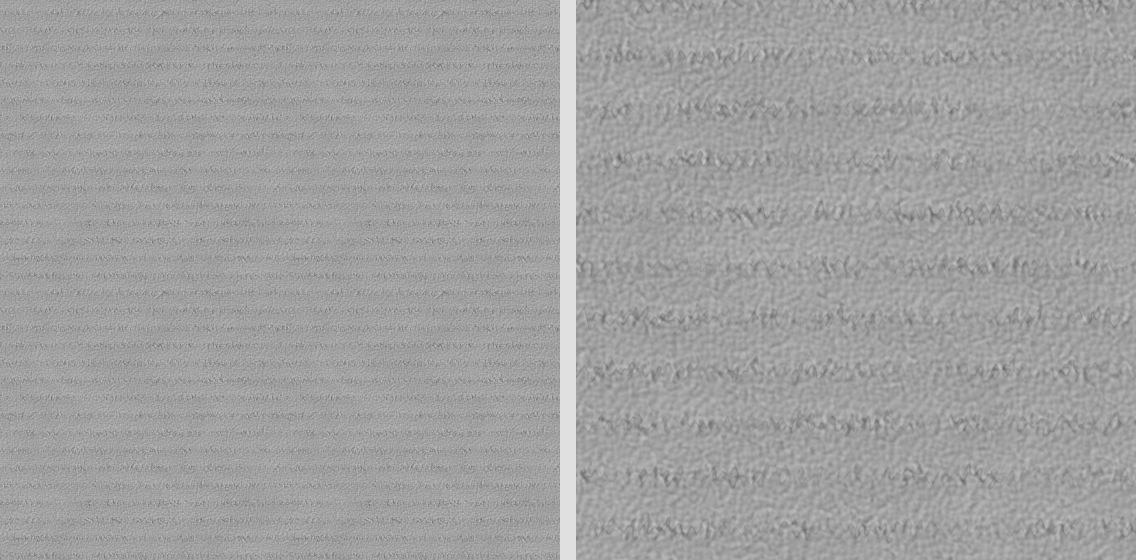
Left: the whole. Right: its middle third, enlarged.
Write a WebGL 1 fragment shader that draws this texture map.

```glsl
precision highp float;
uniform vec2 u_resolution;

const float TAU = 6.2831853;

vec2 hash2(vec2 c) {
  return fract(sin(vec2(dot(c, vec2(127.1, 311.7)), dot(c, vec2(269.5, 183.3)))) * 43758.545);
}

float bump(float x, float width) {
  return exp(-x * x / (width * width));
}

// Distance to the nearest feature point, wrapping after "period" cells
float cellular(vec2 p, vec2 period) {
  vec2 cell = floor(p), f = fract(p);
  float nearest = 4.0;
  for (int y = -1; y <= 1; y++) {
    for (int x = -1; x <= 1; x++) {
      vec2 o = vec2(float(x), float(y));
      nearest = min(nearest, length(o + hash2(mod(cell + o, period)) - f));
    }
  }
  return nearest;
}

// Light and shade on a cellular height field
float relief(vec2 p, vec2 period, vec2 lightStep) {
  return cellular(p, period) - cellular(p + lightStep, period);
}

// Short curled hairs, one per cell, each a dark line with a light flank
float strands(vec2 p, vec2 period, float lean, float spread) {
  vec2 cell = floor(p), f = fract(p);
  float sum = 0.0;
  for (int y = -1; y <= 1; y++) {
    for (int x = -1; x <= 1; x++) {
      vec2 o = vec2(float(x), float(y));
      vec2 id = mod(cell + o, period);
      vec2 shape = hash2(id + 31.0);
      float angle = lean + spread * (shape.x - 0.5);
      vec2 dir = vec2(cos(angle), sin(angle));
      vec2 q = f - o - hash2(id);
      float along = dot(q, dir);
      float side = dot(q, vec2(-dir.y, dir.x)) + (shape.y - 0.5) * along * along;
      float ends = 1.0 - smoothstep(0.4, 0.85, abs(along));
      sum += ends * (0.75 * bump(side - 0.27, 0.16) - bump(side, 0.15));
    }
  }
  return sum;
}

// Broad uneven tone from layered, bent sines
float blotches(vec2 p) {
  vec2 a = p * TAU;
  vec2 b = a + 0.7 * sin(a.yx * vec2(3.0, 2.0) + vec2(1.0, 4.0));
  return sin(b.x * 2.0 + 1.3) * sin(b.y + 0.5)
       + 0.6 * sin(b.x * 5.0 + b.y * 3.0)
       + 0.6 * sin(b.y * 7.0 - b.x * 4.0 + 2.0) * sin(b.x * 6.0);
}

void main() {
  // Two identical tiles each way, sixteen ribs in each tile
  vec2 p = fract(gl_FragCoord.xy / u_resolution * 2.0);
  float v = p.y * 16.0 + 0.25;
  vec2 rowSeed = hash2(vec2(mod(floor(v), 16.0), 7.0)) * TAU;
  float d = fract(v) - 0.5;

  // Wandering rib centre and uneven wear along it
  float wander = 0.03 * sin(TAU * p.x * 13.0 + rowSeed.x)
               + 0.04 * sin(TAU * p.x * 29.0 + rowSeed.y);
  float wear = 0.75 + 0.25 * sin(TAU * p.x * 7.0 + rowSeed.x + 2.0 * sin(TAU * p.x * 3.0 + rowSeed.y));
  float rib = bump(d + wander, 0.17);

  // Fine fibrous pile, rougher in patches
  float patchy = 0.65 + 0.6 * smoothstep(0.25, 0.8, cellular(p * 17.0, vec2(17.0)));
  float tone = 0.632 + 0.008 * blotches(p) + 0.005 * cos(TAU * (d - 0.3));
  tone += 0.085 * relief(p * 128.0, vec2(128.0), vec2(0.45, -0.45));
  tone += 0.034 * patchy * (1.0 - 0.5 * rib) * strands(p * 72.0, vec2(72.0), 0.0, TAU);

  // Upright slanted hairs gathered on every rib
  float hairs = strands(p * vec2(68.0, 54.0), vec2(68.0, 54.0), 1.9, 1.7);
  tone += 0.085 * rib * wear * hairs;

  // Broken, toothed crease under the hairs
  float teeth = relief(p * vec2(88.0, 64.0), vec2(88.0, 64.0), vec2(0.5, -0.2));
  float crease = d + wander + 0.4 * teeth;
  tone += wear * (0.03 * bump(crease - 0.16, 0.07) - 0.075 * bump(crease, 0.06));

  // One short raised scratch in each tile
  vec2 start = vec2(0.552, 0.930), run = vec2(0.042, 0.039);
  float along = dot(p - start, run) / dot(run, run);
  float side = (run.x * (p.y - start.y) - run.y * (p.x - start.x)) / length(run);
  float span = smoothstep(0.0, 0.15, along) * (1.0 - smoothstep(0.85, 1.0, along));
  tone += span * (0.09 * bump(side - 0.002, 0.0025) - 0.1 * bump(side + 0.003, 0.0025));

  gl_FragColor = vec4(vec3(clamp(tone, 0.42, 0.76)), 1.0);
}
```
